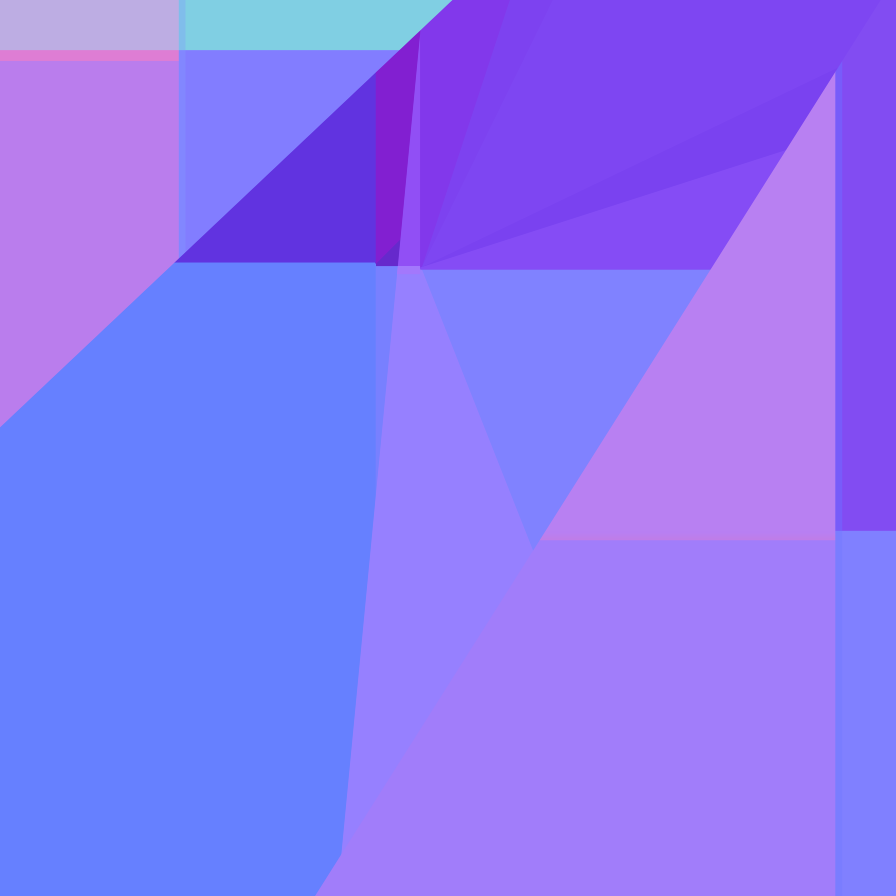
Write a Shadertoy shader that draws this texture map.

```glsl
float px;

// Antialiased coverage of a signed distance
float cover(float d) { return smoothstep(-0.6 * px, 0.6 * px, d); }

// Half plane to the left of the line running from a to b
float leftOf(vec2 p, vec2 a, vec2 b) {
    vec2 d = normalize(b - a);
    return cover(d.x * (p.y - a.y) - d.y * (p.x - a.x));
}

// Corner block above the floor and left of the wall
vec3 upperLeft(vec2 p) {
    float left = cover(0.1995 - p.x);
    float strip = cover(0.207 - p.x);
    float top = cover(p.y - 0.944);
    vec3 violet = mix(vec3(0.51, 0.49, 1.0), vec3(0.51, 0.53, 1.0), strip);
    vec3 aqua = mix(vec3(0.50, 0.81, 0.89), vec3(0.50, 0.74, 0.92), strip);
    vec3 pink = mix(vec3(0.73, 0.49, 0.93), vec3(0.87, 0.49, 0.83), cover(p.y - 0.932));
    vec3 grey = vec3(0.74, 0.68, 0.89);
    return mix(mix(violet, aqua, top), mix(pink, grey, top), left);
}

// Purple facets fanning out from a shared hub
vec3 fan(vec2 p) {
    vec2 hub = vec2(0.471, 0.702);
    vec3 col = vec3(0.51, 0.22, 0.92);
    col = mix(col, vec3(0.49, 0.26, 0.94), 1.0 - leftOf(p, hub, vec2(0.569, 1.0)));
    col = mix(col, vec3(0.495, 0.275, 0.95), 1.0 - leftOf(p, hub, vec2(0.617, 1.0)));
    col = mix(col, vec3(0.478, 0.26, 0.94), 1.0 - leftOf(p, hub, vec2(0.932, 0.923)));
    return mix(col, vec3(0.52, 0.30, 0.96), 1.0 - leftOf(p, hub, vec2(0.885, 0.835)));
}

// Central band between the two long diagonals
vec3 middle(vec2 p) {
    float seam = leftOf(p, vec2(0.3815, 0.052), vec2(0.4688, 0.961));
    float wall = cover(p.x - 0.4193);
    float post = cover(p.x - 0.4688);

    // Pale lower facets
    vec3 low = mix(vec3(0.50, 0.51, 1.0), vec3(0.59, 0.50, 1.0),
                   1.0 - leftOf(p, vec2(0.471, 0.699), vec2(0.596, 0.383)));
    low = mix(low, mix(vec3(0.40, 0.50, 1.0), vec3(0.47, 0.50, 1.0), wall), seam);

    // Dark upper facets
    vec3 plum = mix(vec3(0.51, 0.12, 0.82), vec3(0.40, 0.16, 0.80),
                    1.0 - leftOf(p, vec2(0.421, 0.707), vec2(0.447, 0.733)));
    vec3 dark = mix(vec3(0.38, 0.20, 0.88), plum, wall);
    vec3 high = mix(mix(vec3(0.57, 0.31, 0.96), fan(p), post), dark, seam);

    // Stepped horizon with a bright cap under the post
    float horizon = mix(mix(0.707, 0.703, wall), 0.699, post);
    vec3 col = mix(low, high, cover(p.y - horizon));
    float cap = cover(p.y - 0.694) * cover(0.703 - p.y) * (1.0 - seam) * (1.0 - post);
    return mix(col, vec3(0.64, 0.47, 0.99), cap);
}

// Facets right of the steep diagonal
vec3 lowerRight(vec2 p) {
    vec3 pink = mix(vec3(0.75, 0.49, 0.91), vec3(0.72, 0.50, 0.95),
                    smoothstep(0.397, 0.407, p.y));
    vec3 inner = mix(vec3(0.63, 0.49, 0.98), pink, cover(p.y - 0.397));
    float strip = cover(0.94 - p.x);
    vec3 purple = mix(vec3(0.51, 0.30, 0.95), vec3(0.47, 0.36, 0.98), strip);
    vec3 blue = mix(vec3(0.50, 0.50, 1.0), vec3(0.48, 0.49, 1.0), strip);
    vec3 outer = mix(blue, purple, cover(p.y - 0.4076));
    return mix(inner, outer, cover(p.x - 0.9323));
}

void mainImage(out vec4 fragColor, in vec2 fragCoord) {
    vec2 p = fragCoord / iResolution.xy;
    px = 1.0 / min(iResolution.x, iResolution.y);

    vec3 col = mix(lowerRight(p), middle(p), leftOf(p, vec2(0.3516, 0.0), vec2(0.983, 1.0)));
    col = mix(col, upperLeft(p), leftOf(p, vec2(0.0, 0.523), vec2(0.505, 1.0)));
    fragColor = vec4(col, 1.0);
}
```
